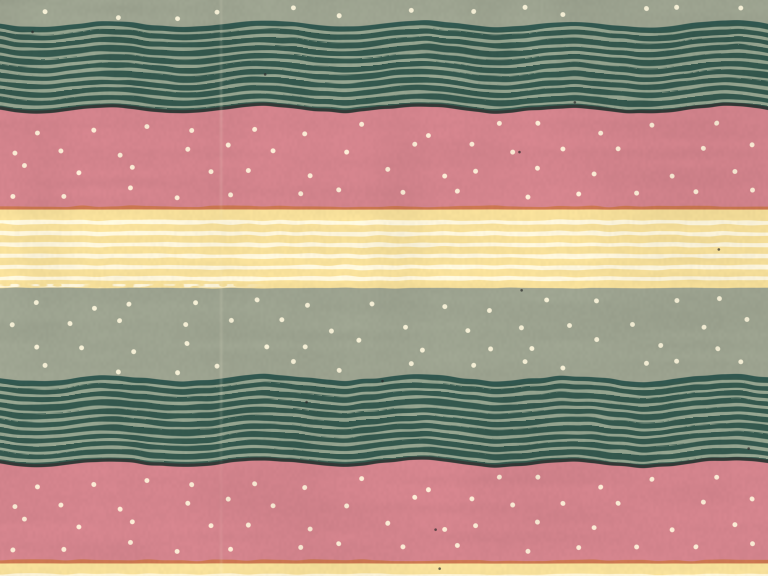
Give the GLSL for this pattern, as a Shadertoy shader.

```glsl
// Printed cloth bands: cream-lined yellow, dotted grey, wavy teal lines and dotted pink.

const float PERIOD = 61.45;  // height of one repeat, in hundredths of the canvas height

float hash(vec2 p) {
    vec3 q = fract(vec3(p.xyx) * 0.1031);
    q += dot(q, q.yzx + 33.33);
    return fract((q.x + q.y) * q.z);
}

float noise(vec2 p) {
    vec2 i = floor(p), f = fract(p);
    f = f * f * (3.0 - 2.0 * f);
    return mix(mix(hash(i), hash(i + vec2(1, 0)), f.x),
               mix(hash(i + vec2(0, 1)), hash(i + vec2(1, 1)), f.x), f.y);
}

// Coverage of the region where the signed distance d is negative
float fill(float d, float blur) {
    return 1.0 - smoothstep(-blur, blur, d);
}

// Four staggered rows of scattered dots, the first row starting at p.y = 0
float dots(vec2 p, float seed, float blur) {
    float row = floor(p.y / 3.6);
    if (row < 0.0 || row > 3.0) return 0.0;
    p.x += 5.0 * mod(row, 2.0);
    vec2 cell = vec2(floor(p.x / 10.0), row);
    vec2 jitter = vec2(hash(cell + seed), hash(cell + seed + 57.0)) - 0.5;
    vec2 center = (cell + 0.5) * vec2(10.0, 3.6) + jitter * vec2(5.4, 2.2);
    return fill(length(p - center) - 0.42, blur);
}

void mainImage(out vec4 fragColor, in vec2 fragCoord) {
    // 100 units tall, y running downwards
    vec2 p = vec2(fragCoord.x, iResolution.y - fragCoord.y) * 100.0 / iResolution.y;
    float blur = 75.0 / iResolution.y;
    float rough = noise(p * vec2(0.35, 0.15)) - 0.5;
    float v = mod(p.y - 36.1 + 0.25 * rough, PERIOD);

    vec3 cream = vec3(0.99, 0.96, 0.86);
    vec3 grey = vec3(0.61, 0.635, 0.56);

    // Yellow band with six cream lines
    vec3 col = vec3(0.96, 0.87, 0.60);
    float line = clamp(floor((v - 2.5) / 1.95 + 0.5), 0.0, 5.0);
    float lineWidth = 0.36 + 0.15 * (noise(vec2(p.x * 0.3, line * 7.0)) - 0.5);
    col = mix(col, cream, fill(abs(v - 2.5 - line * 1.95) - lineWidth, blur));

    // Worn pale scrape along the lower edge of the yellow
    float scrape = fill(abs(p.y - 49.6) - 0.3, blur) * fill(p.x - 42.0, 6.0);
    col = mix(col, cream, scrape * smoothstep(0.35, 0.7, noise(p * vec2(0.8, 2.0))));

    // Dotted grey band
    col = mix(col, grey, fill(13.9 - v, blur));
    col = mix(col, cream, 0.9 * dots(vec2(p.x, v - 14.9), 11.0, blur));

    // Wavy band: teal lines over pale grey-green, closed by a dark edge
    float swell = cos(6.2832 * (p.x - 19.1) / 26.67);
    float d = v - 29.5 + 0.55 * swell + 0.5 * (noise(vec2(p.x * 0.09, 3.0)) - 0.5);
    float stripe = d + 0.3 * (noise(vec2(p.x * 0.12, d * 0.5)) - 0.5);
    float teal = abs(fract(stripe / 1.42 - 0.32 + 0.5) - 0.5) * 1.42;
    float tealWidth = 0.46 + 0.16 * (noise(vec2(p.x * 0.25, floor(d / 1.42) * 5.0)) - 0.5);
    vec3 waves = mix(vec3(0.58, 0.64, 0.56), vec3(0.20, 0.34, 0.30), fill(teal - tealWidth, blur));
    waves = mix(waves, vec3(0.19, 0.34, 0.31), fill(d - 0.65, blur));
    waves = mix(waves, vec3(0.20, 0.22, 0.21), fill(14.4 - d, blur));
    col = mix(col, waves, fill(-d, blur));

    // Dotted pink band
    col = mix(col, vec3(0.82, 0.51, 0.545), fill(14.95 - d, blur));
    col = mix(col, cream, 0.9 * dots(vec2(p.x, v - 46.0), 83.0, blur));

    // Burnt orange line between pink and yellow
    float seam = abs(mod(v + 0.5 * PERIOD, PERIOD) - 0.5 * PERIOD);
    col = mix(col, vec3(0.79, 0.46, 0.31), fill(seam - 0.28 - 0.2 * rough, blur));

    // Soft folds, horizontal streaks and fine weave
    float shade = 0.035 * (noise(vec2(p.x * 0.13, p.y * 0.025)) - 0.5);
    shade += 0.03 * (noise(p * vec2(0.05, 0.6)) - 0.5);
    shade += 0.025 * (noise(p * vec2(2.2, 1.6)) - 0.5);
    col *= 1.0 + shade;

    // Faint vertical crease
    float crease = fill(abs(p.x - 38.4) - 0.2, 0.35);
    col = mix(col, cream, 0.2 * crease * noise(vec2(4.0, p.y * 0.12)));

    // Rare dark specks
    vec2 cell = floor(p / 8.0);
    vec2 spot = (cell + 0.2 + 0.6 * vec2(hash(cell + 5.0), hash(cell + 29.0))) * 8.0;
    float speck = fill(length(p - spot) - 0.22, blur) * step(0.94, hash(cell + 71.0));
    col = mix(col, vec3(0.15), 0.7 * speck);

    fragColor = vec4(clamp(col, 0.0, 1.0), 1.0);
}
```
